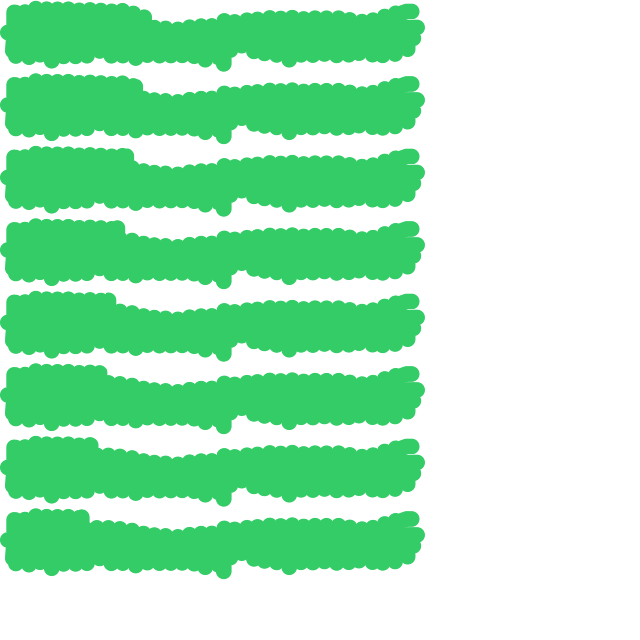
A WebGL 2 fragment shader for this pattern:

```glsl
#version 300 es
precision highp float;
// Eight stacked green scribbled bands with scalloped edges; a raised left shoulder shortens row by row.

uniform vec2 u_resolution;
out vec4 fragColor;

const vec3 PAPER = vec3(1.0);
const vec3 GREEN = vec3(0.2, 0.8, 0.4);

// Lengths are in design units; the canvas is GRID units across, y runs down.
const float GRID = 768.0;
const float ROWS = 8.0;
const float ROW_PITCH = 87.0;
const float NIB = 9.4;             // stroke radius
const float MIDLINE = 43.0;
const float TOP_STEP = 13.8;       // spacing of upper scallops
const float TOP_START = 20.0;
const float TOP_LAST = 33.0;
const float BOTTOM_STEP = 14.2;    // spacing of lower scallops
const float BOTTOM_START = 20.0;
const float BOTTOM_LAST = 33.0;
const float SHOULDER_STEP = 13.0;  // spacing of shoulder scallops
const float SHOULDER_START = 17.0;
const float SHOULDER_END = 173.0;  // last shoulder stroke of the first row
const float SHOULDER_SHRINK = 10.7;
const float DRIP_PERIOD = 94.5;
const float DRIP_START = 63.0;
const float TAU = 6.28318;

float hash(float n) {
    return fract(sin(n * 12.9898) * 43758.5453);
}

float jitter(float n, float amount) {
    return (hash(n) - 0.5) * amount;
}

float bell(float x, float center, float width) {
    float t = (x - center) / width;
    return exp(-t * t);
}

// Distance to a round-ended stroke
float stroke(vec2 p, vec2 a, vec2 b) {
    vec2 ab = b - a;
    float t = clamp(dot(p - a, ab) / dot(ab, ab), 0.0, 1.0);
    return length(p - a - ab * t) - NIB;
}

// Upper outline of the full band
float topEdge(float x) {
    return 16.0 + 10.0 * smoothstep(130.0, 210.0, x)
        - 4.0 * smoothstep(205.0, 255.0, x)
        - 6.0 * smoothstep(255.0, 271.0, x)
        - 3.5 * smoothstep(285.0, 318.0, x)
        + 3.5 * smoothstep(400.0, 428.0, x)
        - 12.0 * smoothstep(435.0, 494.0, x);
}

// Upper outline of the raised shoulder
float shoulderEdge(float x) {
    return 1.0 + 0.03 * (x - 44.0)
        + 5.0 * (1.0 - smoothstep(28.0, 42.0, x))
        + 7.0 * smoothstep(150.0, 175.0, x);
}

// Lower outline, with regularly spaced drips
float bottomEdge(float x) {
    float drip = pow(max(cos(TAU * (x - DRIP_START) / DRIP_PERIOD), 0.0), 8.0);
    return 76.5 + 6.0 * drip * (1.0 - smoothstep(360.0, 400.0, x))
        - 11.0 * bell(x, 289.0, 17.0)
        - 6.0 * bell(x, 118.0, 6.0)
        - 2.0 * smoothstep(290.0, 330.0, x)
        - 5.0 * smoothstep(465.0, 488.0, x);
}

// Vertical strokes packed side by side make the scalloped body
float body(vec2 p, float row) {
    float d = GRID;
    float shoulderEnd = SHOULDER_END - SHOULDER_SHRINK * row;
    for (float j = -1.0; j <= 1.0; j++) {
        float k = clamp(round((p.x - TOP_START) / TOP_STEP) + j, 0.0, TOP_LAST);
        float x = TOP_START + TOP_STEP * k + jitter(k, 1.6);
        float y = topEdge(x) + NIB + jitter(k + 50.0, 2.0);
        d = min(d, stroke(p, vec2(x, y), vec2(x, MIDLINE)));

        k = clamp(round((p.x - BOTTOM_START) / BOTTOM_STEP) + j, 0.0, BOTTOM_LAST);
        x = BOTTOM_START + BOTTOM_STEP * k + jitter(k + 100.0, 2.0);
        y = bottomEdge(x) - NIB + jitter(k + 150.0, 3.0);
        d = min(d, stroke(p, vec2(x, y), vec2(x, MIDLINE)));

        k = max(round((p.x - SHOULDER_START) / SHOULDER_STEP) + j, 0.0);
        x = min(SHOULDER_START + SHOULDER_STEP * k, shoulderEnd);
        y = shoulderEdge(x) + NIB + jitter(k + 200.0, 1.2);
        d = min(d, stroke(p, vec2(x, y), vec2(x, MIDLINE)));
    }
    return d;
}

// Loose lobes at both ends and one long drip
float ends(vec2 p) {
    float d = stroke(p, vec2(9.4, 39.0), vec2(20.0, 39.0));
    d = min(d, stroke(p, vec2(18.5, 15.0), vec2(15.4, 61.0)));
    d = min(d, stroke(p, vec2(268.5, MIDLINE), vec2(268.5, 76.6)));
    d = min(d, stroke(p, vec2(473.0, 19.0), vec2(488.0, 13.8)));
    d = min(d, stroke(p, vec2(488.0, 13.8), vec2(494.0, 13.8)));
    d = min(d, stroke(p, vec2(482.0, 33.0), vec2(500.5, 33.0)));
    return min(d, stroke(p, vec2(482.0, 46.0), vec2(496.0, 46.0)));
}

void main() {
    vec2 p = gl_FragCoord.xy / u_resolution * GRID;
    p.y = GRID - p.y;
    float row = clamp(floor(p.y / ROW_PITCH), 0.0, ROWS - 1.0);
    p.y -= row * ROW_PITCH;

    float d = min(body(p, row), ends(p));
    float softness = 0.6 * GRID / u_resolution.y;
    float ink = 1.0 - smoothstep(-softness, softness, d);
    fragColor = vec4(mix(PAPER, GREEN, ink), 1.0);
}
```
